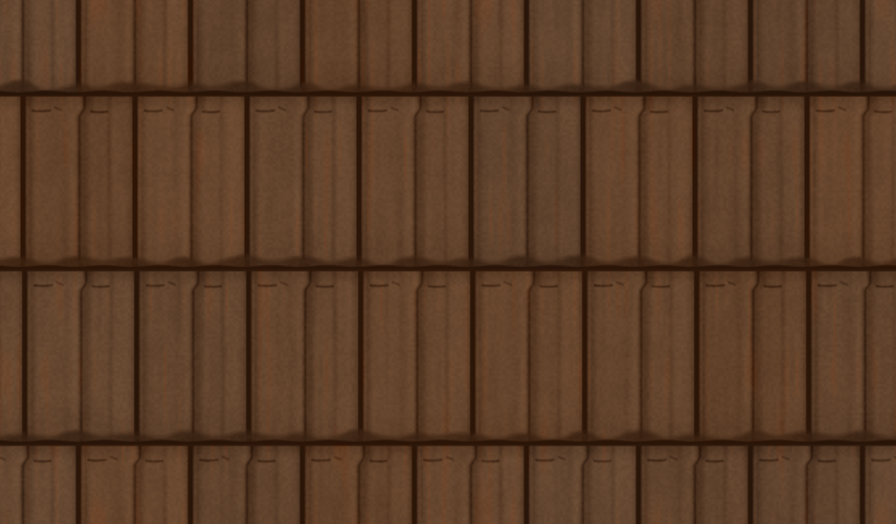
Reproduce this texture procedurally as a Shadertoy shader.

```glsl
// Brown clay roof: three courses of eight interlocking tiles, one course shifted by half a tile.
// Each tile is a shade profile across its width, plus a burnt lower lip, head notches,
// and wrapping noise for grain and streaks; the shade then picks a colour on a brown ramp.

float hash(vec2 p) {
    vec3 q = fract(vec3(p.xyx) * 0.1031);
    q += dot(q, q.yzx + 33.33);
    return fract((q.x + q.y) * q.z);
}

// Value noise over the canvas that repeats after "cells" lattice steps
float wrapNoise(vec2 uv, vec2 cells) {
    vec2 p = uv * cells, i = floor(p), f = fract(p);
    f = f * f * (3.0 - 2.0 * f);
    vec2 a = mod(i, cells), b = mod(i + 1.0, cells);
    return mix(mix(hash(a), hash(vec2(b.x, a.y)), f.x),
               mix(hash(vec2(a.x, b.y)), hash(b), f.x), f.y);
}

float bump(float x, float center, float width) {
    float d = (x - center) / width;
    return exp(-d * d);
}

// Soft box with the given edge softness
float band(float x, float lo, float hi, float soft) {
    return smoothstep(lo - soft, lo + soft, x) * (1.0 - smoothstep(hi - soft, hi + soft, x));
}

// Shade across one tile: two pans parted by a raised rib, a faint fold in the right pan
float tileProfile(float u, float crease) {
    float shade = 0.98;
    shade -= 0.36 * (1.0 - smoothstep(0.03, 0.13, u));
    shade += 0.07 * bump(u, crease - 0.055, 0.025);
    shade -= 0.42 * bump(u, crease, 0.018);
    shade -= 0.27 * smoothstep(crease - 0.01, crease + 0.01, u)
                  * (1.0 - smoothstep(crease + 0.04, crease + 0.12, u));
    shade -= 0.13 * bump(u, 0.77, 0.022);
    shade -= 0.06 * bump(u, 0.37, 0.03);
    shade += 0.05 * band(u, 0.80, 0.92, 0.02);
    shade -= 0.20 * smoothstep(0.93, 0.98, u);
    return shade;
}

// Short dark notches cut into the head of each pan
float headNotches(float u, float v) {
    float left = band(u, 0.08, 0.25, 0.012) * bump(v, 0.905 + 0.6 * (u - 0.16) * (u - 0.16), 0.008);
    float right = band(u, 0.60, 0.76, 0.012) * bump(v, 0.900 + 0.6 * (u - 0.68) * (u - 0.68), 0.008);
    float tick = band(u, 0.28, 0.35, 0.012) * bump(v, 0.92 - 0.25 * (u - 0.31), 0.008);
    return max(max(left, right), 0.7 * tick);
}

void mainImage(out vec4 fragColor, in vec2 fragCoord) {
    vec2 uv = fragCoord / iResolution.xy;

    // Course and tile layout
    float y = uv.y * 3.0 - 0.458;
    float course = mod(floor(y), 3.0);
    float v = fract(y);
    float shift = course > 1.5 ? 0.70 : 0.22 - 0.015 * course;
    float x = uv.x * 8.0 - shift;
    float u = fract(x);
    vec2 id = vec2(mod(floor(x), 8.0), course);
    float tint = hash(id + 7.0), warmth = hash(id + 41.0);

    // Wear
    float grain = wrapNoise(uv, vec2(340.0, 200.0)) - 0.5;
    float streak = wrapNoise(uv, vec2(190.0, 7.0)) - 0.5;
    float blotch = wrapNoise(uv, vec2(40.0, 24.0)) - 0.5;

    // Body: the rib widens to the right at its head
    float crease = 0.50 + 0.045 * smoothstep(0.87, 0.93, v);
    float shade = tileProfile(u, crease);
    shade += 0.10 * (tint - 0.5) + 0.13 * grain + 0.10 * streak + 0.06 * blotch;
    shade -= 0.10 * (1.0 - smoothstep(0.0, 0.25, v));
    shade -= 0.50 * headNotches(u, v);
    shade -= 0.22 * smoothstep(0.90, 0.99, v) * (1.0 - 0.5 * bump(u, 0.42, 0.08));

    // Side joint: dark gap with a thin lit edge beside it
    float gap = min(u, 1.0 - u);
    float px = 8.0 / iResolution.x;
    shade += 0.18 * bump(u, 0.045, 0.012);
    shade = mix(shade, 0.06, 1.0 - smoothstep(0.012, 0.024 + px, gap));

    // Scalloped lower lip, burnt towards the edge, over a shadow line
    float wave = 0.5 + 0.5 * cos(12.566 * (u - 0.22));
    float lip = 0.040 + 0.030 * (1.0 - wave) + 0.035 * blotch + 0.015 * grain;
    float burnt = 1.0 - smoothstep(lip - 0.022, lip + 0.022, v);
    shade = mix(shade, 0.30 + 0.12 * wave + 0.12 * grain, 0.85 * burnt);
    float edge = 0.012 + 0.010 * wave;
    shade = mix(shade, 0.04, 1.0 - smoothstep(edge - 0.006, edge + 0.010, v));
    shade = mix(shade, 0.10, smoothstep(0.982, 0.996, v));

    // Brown ramp with a slight warm or grey cast per tile and rusty streaks
    vec3 shadowBrown = vec3(0.15, 0.07, 0.02);
    vec3 clayBrown = vec3(0.395, 0.273, 0.182);
    vec3 color = mix(shadowBrown, clayBrown, clamp(shade, 0.0, 1.15));
    color += vec3(0.014, -0.002, -0.012) * (warmth - 0.5);
    float rust = smoothstep(0.22, 0.45, streak) * (1.0 - burnt);
    color += vec3(0.018, -0.008, -0.016) * rust;
    fragColor = vec4(max(color, 0.0), 1.0);
}
```
